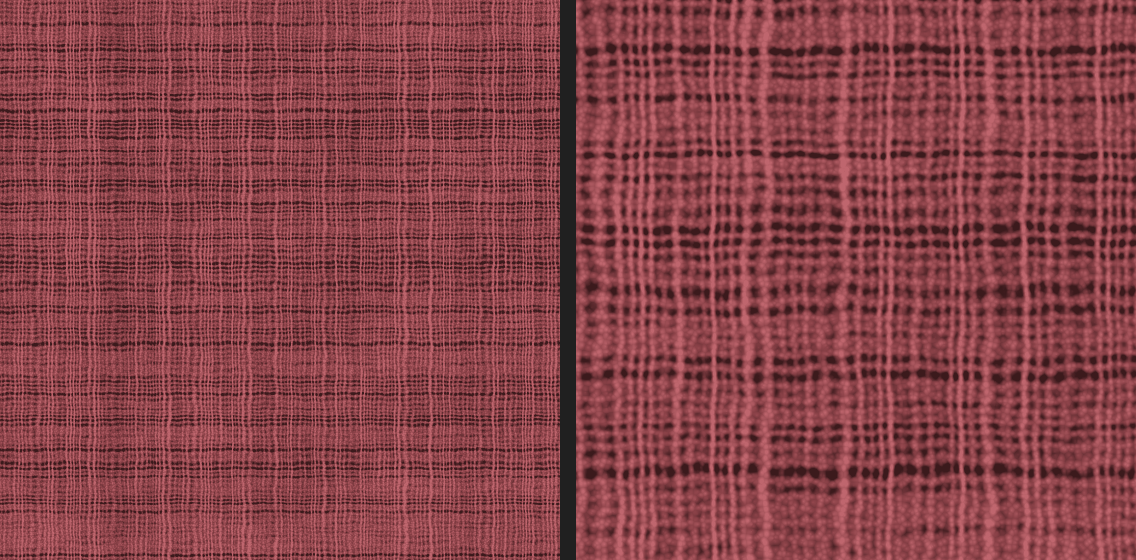
Left: the whole. Right: its middle third, enlarged.
Reproduce this texture procedurally as a WebGL 1 fragment shader.

```glsl
precision highp float;
// Coarse woven cloth in dusty red, with slubby warp threads and dark weft gaps.
uniform vec2 u_resolution;

float hash(float n) {
  return fract(sin(n * 12.9898) * 43758.5);
}

vec2 hash2(vec2 cell) {
  float n = dot(cell, vec2(1.37, 7.91));
  return vec2(hash(n), hash(n + 3.7));
}

// Distance to the nearest scattered fibre point
float cellular(vec2 p) {
  vec2 cell = floor(p);
  vec2 local = p - cell;
  float nearest = 2.0;
  for (int j = -1; j <= 1; j++) {
    for (int i = -1; i <= 1; i++) {
      vec2 offset = vec2(float(i), float(j));
      vec2 delta = offset + hash2(cell + offset) - local;
      nearest = min(nearest, dot(delta, delta));
    }
  }
  return sqrt(nearest);
}

// Slow change of a yarn along its length, in -1..1
float slub(float along, float id) {
  float phase = 6.283 * hash(id + 0.31);
  return 0.5 * sin(along * (17.0 + 16.0 * hash(id + 0.57)) + phase)
       + 0.3 * sin(along * 71.0 + phase * 3.0)
       + 0.2 * sin(along * 163.0 + phase * 5.0);
}

// Rounded ridge: 1 in the middle of a unit cell, 0 at its borders
float ridge(float t) {
  return 0.5 - 0.5 * cos(6.2832 * t);
}

void main() {
  vec2 p = gl_FragCoord.xy / u_resolution.y;

  // Uneven spacing and slight wander of the threads
  float warp = p.x * 126.0 + 0.5 * sin(p.x * 47.0) + 0.3 * sin(p.x * 133.0 + 1.0)
             + 0.13 * sin(p.y * 53.0 + p.x * 29.0) + 0.07 * sin(p.y * 190.0 + p.x * 83.0);
  float weft = p.y * 116.0 + 0.4 * sin(p.y * 39.0 + 2.0) + 0.25 * sin(p.y * 121.0)
             + 0.12 * sin(p.x * 43.0 + p.y * 31.0) + 0.08 * sin(p.x * 210.0 + p.y * 67.0);
  float column = floor(warp);
  float row = floor(weft) + 400.0;

  // Light warp yarns, thicker where they cross over a weft yarn
  float yarn = 0.36 + 0.64 * hash(column) + 0.2 * slub(p.y, column);
  yarn *= 0.93 + 0.14 * ridge(weft + 0.5 * mod(column, 2.0));
  float warpGap = 1.0 - clamp(yarn, 0.15, 1.0) * ridge(warp);

  // Dark gaps between weft yarns, gathered into long broken streaks
  float depth = 0.18 + 0.9 * pow(hash(row), 1.8) + 0.22 * slub(p.x, row);
  float weftGap = 0.44 + clamp(depth, 0.05, 1.0) * ridge(weft);

  // Fibre grain and broad uneven dyeing
  float grain = 0.42 * (0.46 - cellular(p * 290.0));
  float dye = 0.025 * (sin(p.x * 19.0 + sin(p.y * 7.0)) + sin(p.y * 23.0 + 2.0 * sin(p.x * 5.0)));
  float light = clamp(1.02 - warpGap * weftGap + grain + dye, 0.0, 1.0);

  vec3 shadow = vec2(0.23, 0.10).xyy + vec3(0.0, 0.0, 0.01);
  vec3 rose = vec3(0.55, 0.26, 0.285);
  vec3 highlight = vec3(0.75, 0.40, 0.43);
  vec3 color = mix(shadow, rose, smoothstep(0.0, 1.0, light / 0.6) * 0.3 + min(light / 0.6, 1.0) * 0.7);
  color = mix(color, highlight, clamp((light - 0.6) / 0.4, 0.0, 1.0));
  gl_FragColor = vec4(color, 1.0);
}
```
